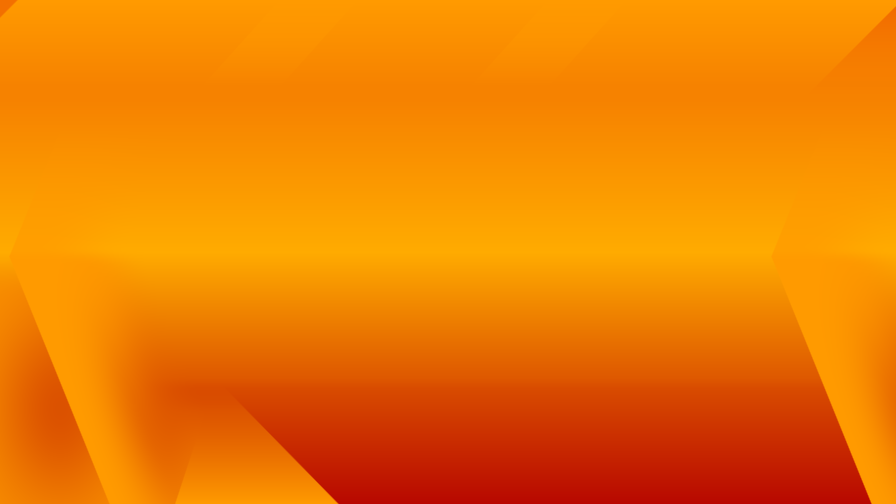
This background is drawn by a Shadertoy shader. Its source:

```glsl
// Warm abstract backdrop: a vertical amber-to-red gradient crossed by slanted panels.
// Panels are half-planes with soft fades; two chevrons repeat along x in a loop.
// Lengths are in canvas heights, with the origin at the lower left.

#define AMBER vec3(1.0, 0.605, 0.0)
#define GOLD vec3(1.0, 0.67, 0.0)
#define ORANGE vec3(0.965, 0.51, 0.0)
#define RUST vec3(0.86, 0.32, 0.0)
#define CRIMSON vec3(0.72, 0.03, 0.0)
#define EMBER vec3(0.94, 0.40, 0.0)
#define CHEVRON_APEX vec2(0.0185, 0.491)
#define CHEVRON_PERIOD 1.512
#define CHEVRON_SLOPE 0.405
#define STRIPE_PERIOD 0.533

// Linear ramp from 0 at a to 1 at b
float ramp(float a, float b, float x) {
    return clamp((x - a) / (b - a), 0.0, 1.0);
}

// Antialiased step: 1 where d is positive
float edge(float d) {
    return clamp(d * iResolution.y / 1.4 + 0.5, 0.0, 1.0);
}

// Round soft glow
float glow(vec2 p, vec2 radius) {
    vec2 q = p / radius;
    return exp(-dot(q, q));
}

vec3 verticalGradient(float y) {
    vec3 lower = mix(CRIMSON, RUST, ramp(0.0, 0.25, y));
    lower = mix(lower, GOLD, ramp(0.23, 0.5, y));
    vec3 upper = mix(GOLD, ORANGE, ramp(0.5, 0.80, y));
    upper = mix(upper, AMBER, ramp(0.83, 1.0, y));
    return y < 0.5 ? lower : upper;
}

// Two pale slanted stripes hanging from the top
vec3 addStripes(vec3 col, vec2 p) {
    float fade = ramp(0.83, 0.93, p.y);
    for (int i = 0; i < 2; i++) {
        float x = p.x - 0.555 - STRIPE_PERIOD * float(i) + 0.9 * (1.0 - p.y);
        float mask = edge(x) * edge(0.155 - x);
        col = mix(col, AMBER, 0.38 * mask * fade);
    }
    return col;
}

// Darker diagonal cuts in the two upper corners
vec3 addCorners(vec3 col, vec2 p) {
    float diagonal = p.x + 1.0 - p.y;
    float rightCut = edge((diagonal - 1.79) * 0.707) * ramp(0.81, 1.0, p.y);
    float leftCut = edge((0.035 - diagonal) * 0.707);
    return mix(col, EMBER, max(rightCut, 0.8 * leftCut));
}

// Floor panel that brightens towards the bottom
vec3 addFloorPanel(vec3 col, vec2 p) {
    float slant = 0.463 + 0.98 * (0.213 - p.y) - p.x;
    float mask = edge(slant * 0.71) * (1.0 - smoothstep(0.18, 0.25, p.y));
    float light = pow(1.0 - ramp(0.0, 0.2, p.y), 1.3);
    return mix(col, mix(RUST, AMBER, light), mask);
}

// Shaded wedge behind the left chevron
vec3 addLeftWedge(vec3 col, vec2 p) {
    vec2 q = p - CHEVRON_APEX;
    float mask = edge((CHEVRON_SLOPE * abs(q.y) - q.x + 0.01) * 0.93);
    mask *= 1.0 - smoothstep(0.40, 0.50, p.y);
    float shade = glow(p - vec2(0.12, 0.19), vec2(0.13, 0.19));
    return mix(col, mix(AMBER * vec3(0.98, 0.94, 1.0), RUST, shade), mask);
}

// Bright-edged chevron with a rusty glow inside its lower arm
vec3 addChevron(vec3 col, vec2 q) {
    float depth = q.x - CHEVRON_SLOPE * abs(q.y);
    float lower = 1.0 - smoothstep(-0.02, 0.02, q.y);
    float mask = edge(depth * 0.93);

    float shade = 0.9 * glow(q - vec2(0.33, -0.30), vec2(0.15, 0.21));
    shade *= smoothstep(0.0, 0.14, depth);
    float endCut = edge((0.38 + 0.33 * (q.y + 0.336) - q.x) * 0.95);
    float lowerAlpha = (1.0 - smoothstep(0.14, 0.27, depth)) * endCut;
    float upperAlpha = 0.6 * (1.0 - ramp(0.0, 0.26, q.y))
        * (1.0 - smoothstep(0.05, 0.23, depth));

    vec3 armColor = mix(AMBER * vec3(1.0, 0.97, 1.0), mix(AMBER, RUST, shade), lower);
    return mix(col, armColor, mask * mix(upperAlpha, lowerAlpha, lower));
}

void mainImage(out vec4 fragColor, in vec2 fragCoord) {
    vec2 p = fragCoord / iResolution.y;

    vec3 col = verticalGradient(p.y);
    col = addStripes(col, p);
    col = addCorners(col, p);
    col = addFloorPanel(col, p);
    col = addLeftWedge(col, p);
    for (int i = 0; i < 2; i++) {
        vec2 apex = CHEVRON_APEX + vec2(CHEVRON_PERIOD * float(i), 0.0);
        col = addChevron(col, p - apex);
    }
    fragColor = vec4(col, 1.0);
}
```
